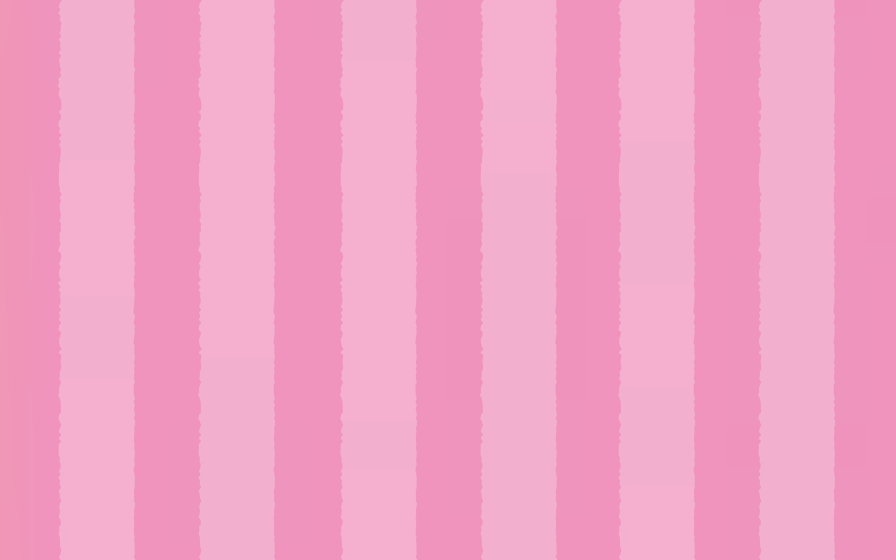
This pattern is drawn by a Shadertoy shader. Its source:

```glsl
const vec3 DEEP_PINK = vec3(0.940, 0.580, 0.740);
const vec3 PALE_PINK = vec3(0.955, 0.690, 0.808);
const vec3 SALMON = vec3(0.942, 0.587, 0.715);

// All lengths are fractions of the canvas height
const float PERIOD = 0.25;
const float FIRST_CENTRE = 0.1735;
const float HALF_WIDTH = 0.0664;
const float MIDDLE_SHIFT = 0.0033;

float hash(vec2 p) {
    vec3 q = fract(vec3(p.xyx) * 0.1031);
    q += dot(q, q.yzx + 33.33);
    return fract((q.x + q.y) * q.z);
}

float noise(float t, float seed) {
    float cell = floor(t);
    float f = fract(t);
    f = f * f * (3.0 - 2.0 * f);
    return mix(hash(vec2(cell, seed)), hash(vec2(cell + 1.0, seed)), f);
}

// Signed wobble of a torn edge, mostly fine with a slower drift
float raggedEdge(float y, float seed, float amount) {
    float fine = noise(y * 170.0, seed) - 0.5;
    float coarse = noise(y * 48.0, seed + 7.0) - 0.5;
    return amount * (1.4 * fine + 0.7 * coarse);
}

// Sparse round flecks, one candidate per cell
float flecks(vec2 p, float cellSize, float density, float radius, float soft) {
    vec2 cell = floor(p / cellSize);
    vec2 local = (fract(p / cellSize) - 0.5) * cellSize;
    vec2 jitter = vec2(hash(cell + 3.1), hash(cell + 8.7)) - 0.5;
    float d = length(local - jitter * cellSize * 0.5) - radius;
    float present = step(hash(cell + 21.0), density);
    return present * (1.0 - smoothstep(-soft, soft, d));
}

void mainImage(out vec4 fragColor, in vec2 fragCoord) {
    vec2 p = fragCoord / iResolution.y;
    float soft = max(0.7 / iResolution.y, 0.0011);

    // Repeat the stripe, with the middle pair set slightly to the right
    float index = floor((p.x - FIRST_CENTRE) / PERIOD + 0.5);
    float shift = MIDDLE_SHIFT * step(abs(index - 2.5), 0.6);
    float x = p.x - FIRST_CENTRE - index * PERIOD - shift;

    // The left edge is rougher than the right
    float left = -HALF_WIDTH + raggedEdge(p.y, 11.0, 0.0036);
    float right = HALF_WIDTH + raggedEdge(p.y, 29.0, 0.0021);
    float stripe = smoothstep(-soft, soft, x - left)
                 * (1.0 - smoothstep(-soft, soft, x - right));

    // Loose flecks beside the left edge and a few faint ones inside
    vec2 local = vec2(x + 0.5, p.y);
    float nearLeft = 1.0 - smoothstep(0.002, 0.004, abs(x + HALF_WIDTH));
    float loose = nearLeft * flecks(local, 0.008, 0.16, 0.0012, soft);
    float inside = step(abs(x + 0.044), 0.02);
    float worn = inside * flecks(local, 0.016, 0.035, 0.0008, soft);
    stripe = clamp(max(stripe, 0.6 * loose) - 0.3 * worn, 0.0, 1.0);

    // Warm tint fading in from the left border, with a slight tonal drift
    vec3 ground = mix(SALMON, DEEP_PINK, smoothstep(0.0, 0.09, p.x));
    vec3 colour = mix(ground, PALE_PINK, stripe);
    colour += 0.004 * (noise(p.y * 5.0, index + 40.0) - 0.5);
    fragColor = vec4(colour, 1.0);
}
```
